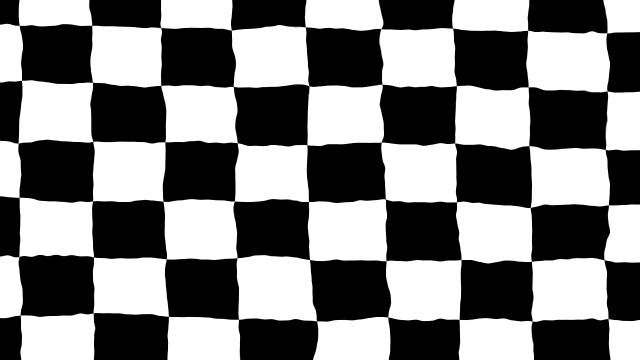
Reproduce this pattern procedurally as a WebGL 1 fragment shader.

```glsl
precision highp float;
// Hand-cut black and white checkerboard with wobbly, slightly skewed edges.

uniform vec2 u_resolution;

const float PI = 3.14159;

float hash(vec2 p) {
  p = fract(p * vec2(0.1031, 0.1137));
  p += dot(p, p.yx + 33.33);
  return fract((p.x + p.y) * p.x * 17.0);
}

// Smooth value noise in the range -1 to 1.
float noise(vec2 p) {
  vec2 i = floor(p);
  vec2 f = fract(p);
  f = f * f * (3.0 - 2.0 * f);
  float low = mix(hash(i), hash(i + vec2(1.0, 0.0)), f.x);
  float high = mix(hash(i + vec2(0.0, 1.0)), hash(i + 1.0), f.x);
  return mix(low, high, f.y) * 2.0 - 1.0;
}

vec2 noise2(vec2 p) {
  return vec2(noise(p + 11.0), noise(p + 57.0));
}

// Broad bow and tilt of the whole grid.
vec2 gridSkew(vec2 p, float across) {
  float bow = sin(PI * across) * (0.03 * (p.y - 0.5) - 0.015);
  float tilt = 0.015 * (across - 0.5);
  return vec2(bow, tilt);
}

// Uneven cutting: drifting corners, wavy sides and small nicks.
vec2 edgeWobble(vec2 p) {
  return 0.008 * noise2(p * 5.5)
       + 0.0055 * noise2(p * 17.0 + 20.0)
       + 0.0025 * noise2(p * 45.0 + 40.0);
}

void main() {
  // Height is one unit, with y running down from the top.
  vec2 p = gl_FragCoord.xy / u_resolution.y;
  p.y = 1.0 - p.y;
  float across = gl_FragCoord.x / u_resolution.x;

  vec2 cellSize = vec2(0.2037, 0.16);
  vec2 firstEdge = vec2(0.0605, 0.082);
  vec2 warped = p - gridSkew(p, across) - edgeWobble(p);
  vec2 cell = (warped - firstEdge) / cellSize;

  // Near an edge the scaled sine is the signed distance in pixels.
  vec2 edgeDistance = sin(PI * cell) / PI * cellSize * u_resolution.y;
  vec2 side = clamp(edgeDistance * 2.0, -1.0, 1.0);
  float white = 0.5 - 0.5 * side.x * side.y;

  gl_FragColor = vec4(vec3(white), 1.0);
}
```
